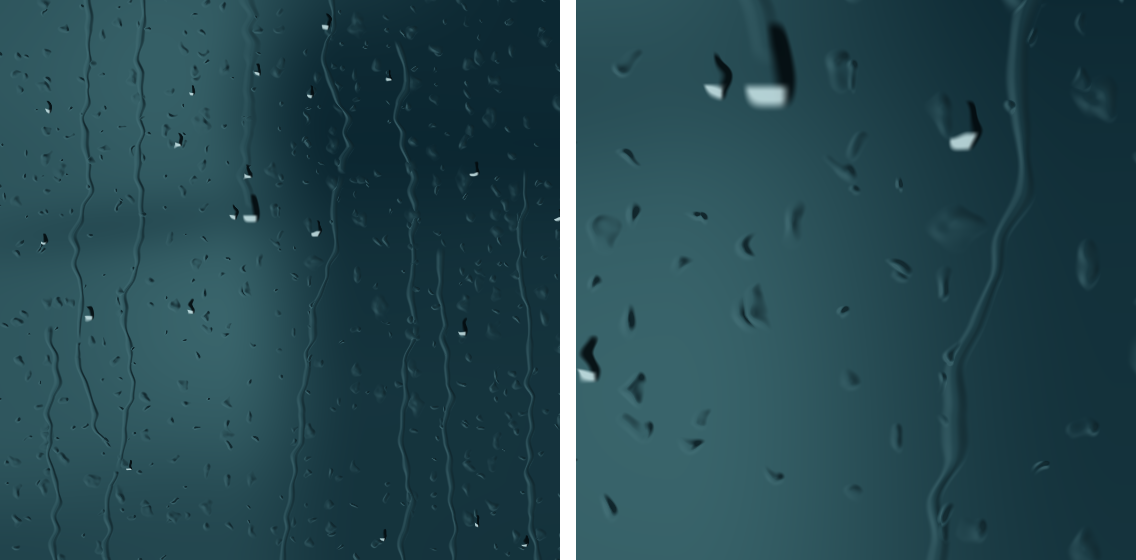
Left, the full canvas; right, a detail of the centre.
A Shadertoy shader for this texture:

```glsl
// Rain drops and wandering water trails on a dusky teal window pane.

const vec3 DEEP_TEAL = vec3(0.040, 0.145, 0.185);
const vec3 PALE_TEAL = vec3(0.240, 0.415, 0.440);
const vec3 WET_SHADOW = vec3(0.015, 0.065, 0.085);
const vec3 WET_SHEEN = vec3(0.36, 0.54, 0.57);
const vec3 GLINT = vec3(0.80, 0.91, 0.92);
const vec2 LIGHT_DIR = vec2(-0.80, -0.60);
const float TRAIL_WIDTH = 0.0068;
const float RELIEF_STEP = 0.0022;
const float BEAD_CELL = 0.13;
const float BEAD_SHARE = 0.36;
const vec2 RUNNER_POS = vec2(0.449, 0.628);
const vec2 RUNNER_SIZE = vec2(0.0165, 0.027);

// Each trail: top x, bottom x, top y, bottom y.
const int TRAIL_COUNT = 11;
const vec4 TRAILS[TRAIL_COUNT] = vec4[](
    vec4(0.155, 0.142, 1.02, 0.39), vec4(0.142, 0.197, 0.39, 0.20),
    vec4(0.208, 0.198, 0.16, -0.02), vec4(0.255, 0.212, 1.02, 0.155),
    vec4(0.590, 0.612, 1.02, 0.69), vec4(0.612, 0.505, 0.69, -0.02),
    vec4(0.710, 0.745, 0.93, 0.42), vec4(0.745, 0.725, 0.42, -0.02),
    vec4(0.790, 0.810, 0.56, -0.02), vec4(0.940, 0.965, 0.70, -0.02),
    vec4(0.090, 0.105, 0.42, -0.02));

float hash(vec2 p) {
    vec3 q = fract(p.xyx * 0.1031);
    q += dot(q, q.yzx + 33.33);
    return fract((q.x + q.y) * q.z);
}

float noise(vec2 p) {
    vec2 i = floor(p), f = fract(p);
    f = f * f * (3.0 - 2.0 * f);
    return mix(mix(hash(i), hash(i + vec2(1, 0)), f.x),
               mix(hash(i + vec2(0, 1)), hash(i + vec2(1, 1)), f.x), f.y);
}

float bump(vec2 p, vec2 centre, vec2 size) {
    vec2 q = (p - centre) / size;
    return exp(-dot(q, q));
}

// Blurred scene behind the glass, 0 dark to 1 light.
float backdrop(vec2 p) {
    float edge = 0.525 - 0.055 * bump(p, vec2(p.x, 0.80), vec2(1.0, 0.16))
               + 0.05 * (noise(p * 3.0 + 4.0) - 0.5);
    float lit = 1.0 - smoothstep(edge - 0.15, edge + 0.14, p.x);
    float left = 0.69 + 0.24 * bump(p, vec2(0.39, 0.43), vec2(0.24, 0.17))
               + 0.16 * bump(p, vec2(0.28, 0.86), vec2(0.20, 0.20))
               - 0.20 * bump(p, vec2(0.24, 0.60 + 0.12 * (p.x - 0.24)), vec2(0.30, 0.055))
               - 0.22 * (1.0 - smoothstep(0.0, 0.25, p.y));
    float right = 0.20 - 0.17 * smoothstep(0.40, 0.80, p.y)
                + 0.20 * bump(p, vec2(0.60, 1.03), vec2(0.20, 0.09));
    return mix(right, left, lit) + 0.05 * (noise(p * vec2(3.0, 7.0)) - 0.5);
}

float trail(vec2 p, vec4 path, float width, float seed) {
    float t = (path.z - p.y) / (path.z - path.w);
    if (t < 0.0 || t > 1.0) return 0.0;
    float sway = 0.034 * (noise(vec2(p.y * 9.0, seed)) - 0.5)
               + 0.013 * (noise(vec2(p.y * 38.0, seed + 7.0)) - 0.5);
    float x = mix(path.x, path.y, t) + sway * min(1.0, 8.0 * t * (1.0 - t));
    float swell = noise(vec2(p.y * 42.0, seed + 13.0));
    float d = abs(p.x - x) / (width * (0.5 + 0.8 * swell));
    float ends = smoothstep(0.0, 0.03, t) * (1.0 - smoothstep(0.97, 1.0, t));
    return (1.0 - smoothstep(0.1, 1.0, d)) * mix(0.55, 1.0, swell) * ends;
}

// Domed droplets, loosely lined up in columns.
float drops(vec2 p, float cell, float share, float seed) {
    vec2 home = floor(p / cell);
    float h = 0.0;
    for (int k = 0; k < 9; k++) {
        vec2 id = home + vec2(k % 3 - 1, k / 3 - 1);
        vec2 key = id + seed;
        float column = hash(vec2(key.x, seed));
        if (hash(key + 91.0) > share * (0.55 + 0.9 * column)) continue;
        vec2 centre = vec2(0.2 + 0.5 * column + 0.25 * hash(key + 17.0), hash(key + 33.0));
        float size = hash(key + 57.0);
        float radius = cell * mix(0.13, 0.31, size * size);
        vec2 q = (p - (id + centre) * cell) / radius;
        q.y /= mix(0.8, 1.9, pow(hash(key + 71.0), 2.0));
        h = max(h, 1.0 - smoothstep(0.1, 1.0, length(q)));
    }
    return h;
}

float waterHeight(vec2 p) {
    vec2 warp = vec2(noise(p * 75.0), noise(p * 75.0 + 40.0)) - 0.5;
    vec2 w = p + 0.013 * warp;
    float h = max(drops(w, 0.047, 0.46, 11.0), 0.8 * drops(w, 0.028, 0.25, 47.0));
    h *= 0.4 + 0.9 * noise(p * 115.0);
    for (int i = 0; i < TRAIL_COUNT; i++)
        h = max(h, trail(p, TRAILS[i], TRAIL_WIDTH, float(i) * 5.0));
    vec4 runnerPath = vec4(0.435, RUNNER_POS.x, 1.03, RUNNER_POS.y);
    return max(h, trail(p, runnerPath, 0.016, 83.0));
}

// Heavy bead: dark upper right side, bright pool at its foot.
vec3 addBead(vec3 col, vec2 p, vec2 centre, vec2 size) {
    vec2 q = (p - centre) / size;
    q.x /= 1.0 - 0.35 * smoothstep(-0.4, 1.0, q.y);
    float body = 1.0 - smoothstep(0.75, 1.05, pow(dot(q * q, q * q), 0.25));
    float shade = smoothstep(-0.15, 0.45, q.x + 0.25 * q.y);
    float foot = (1.0 - smoothstep(-0.60, -0.35, q.y)) * (1.0 - smoothstep(0.3, 0.8, q.x));
    col = mix(col, WET_SHADOW * 0.6, body * shade * 0.9);
    return mix(col, GLINT, body * foot * 0.85);
}

void mainImage(out vec4 fragColor, in vec2 fragCoord) {
    vec2 p = fragCoord / iResolution.xy;
    float light = clamp(backdrop(p), 0.0, 1.0);
    vec3 col = mix(DEEP_TEAL, PALE_TEAL, light);

    // Relief shading of the thin water.
    float h = waterHeight(p);
    vec2 e = vec2(RELIEF_STEP, 0.0);
    vec2 slope = vec2(waterHeight(p + e.xy) - h, waterHeight(p + e.yx) - h) / RELIEF_STEP;
    float facing = -dot(slope, LIGHT_DIR) * 0.0045;
    col = mix(col, WET_SHADOW, clamp(-facing, 0.0, 1.0) * mix(0.45, 0.72, light));
    col = mix(col, WET_SHEEN, clamp(facing, 0.0, 1.0) * mix(0.48, 0.25, light));
    col += (PALE_TEAL - DEEP_TEAL) * h * mix(0.24, -0.13, light);

    // Scattered glinting beads and the large running drop.
    vec2 id = floor(p / BEAD_CELL);
    if (hash(id + 5.0) < BEAD_SHARE) {
        vec2 centre = (id + 0.2 + 0.6 * vec2(hash(id + 23.0), hash(id + 61.0))) * BEAD_CELL;
        vec2 size = vec2(0.008, 0.013) * mix(0.7, 1.2, hash(id + 79.0));
        vec2 bent = p + 0.007 * (noise(p * 90.0) - 0.5);
        col = addBead(col, bent, centre, size);
    }
    col = addBead(col, p, RUNNER_POS, RUNNER_SIZE);
    fragColor = vec4(col, 1.0);
}
```
